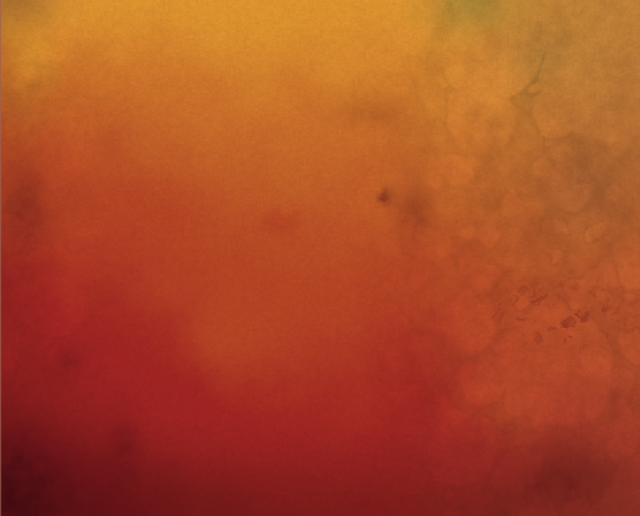
This background is drawn by a WebGL 1 fragment shader. Its source:

```glsl
precision highp float;
// Warm watercolour backdrop: a vertical ramp from wine red to amber, bent by
// gradient noise, then layered with mottled stains, ragged wet blooms with
// broken dried rims, scattered specks and a fine paper grain.
uniform vec2 u_resolution;

const float ASPECT = 1.243;

vec2 hash2(vec2 p) {
  vec2 k = vec2(dot(p, vec2(127.1, 311.7)), dot(p, vec2(269.5, 183.3)));
  return fract(sin(k) * 43758.55);
}

float gradientNoise(vec2 p) {
  vec2 i = floor(p), f = fract(p);
  vec2 u = f * f * f * (f * (f * 6.0 - 15.0) + 10.0);
  vec2 e = vec2(0.0, 1.0);
  float a = dot(hash2(i) * 2.0 - 1.0, f);
  float b = dot(hash2(i + e.yx) * 2.0 - 1.0, f - e.yx);
  float c = dot(hash2(i + e) * 2.0 - 1.0, f - e);
  float d = dot(hash2(i + 1.0) * 2.0 - 1.0, f - 1.0);
  return mix(mix(a, b, u.x), mix(c, d, u.x), u.y);
}

float fbm(vec2 p) {
  float sum = 0.0, amp = 0.6;
  for (int i = 0; i < 5; i++) {
    sum += amp * gradientNoise(p);
    p = mat2(1.6, 1.2, -1.2, 1.6) * p + 7.3;
    amp *= 0.5;
  }
  return sum;
}

// Soft elliptical spot; centre and size are fractions of the canvas.
float stain(vec2 uv, vec2 centre, vec2 size) {
  vec2 q = (uv - centre) / size;
  return exp(-dot(q, q));
}

// Signed distance to the nearest of many scattered drops, in cell units.
float drops(vec2 p, float radius) {
  vec2 cell = floor(p);
  float d = 2.0;
  for (int y = -1; y <= 1; y++) {
    for (int x = -1; x <= 1; x++) {
      vec2 id = cell + vec2(x, y);
      d = min(d, length(id + hash2(id) - p) - radius * hash2(id + 19.7).x);
    }
  }
  return d;
}

// Ramp from wine red (0) to amber (1).
vec3 heatColour(float h) {
  vec3 c = mix(vec3(0.46, 0.08, 0.10), vec3(0.62, 0.14, 0.13), smoothstep(-0.22, 0.18, h));
  c = mix(c, vec3(0.70, 0.26, 0.14), smoothstep(0.18, 0.48, h));
  c = mix(c, vec3(0.77, 0.41, 0.16), smoothstep(0.45, 0.76, h));
  return mix(c, vec3(0.86, 0.57, 0.18), smoothstep(0.70, 1.0, h));
}

void main() {
  vec2 uv = gl_FragCoord.xy / u_resolution;
  vec2 p = uv * vec2(ASPECT, 1.0);
  float cloud = fbm(p * 3.5 + 2.0);
  float detail = fbm(p * 11.0 + 40.0);
  float mottle = fbm(p * 32.0 + 9.0);
  vec2 w = uv + 0.04 * vec2(cloud, fbm(p * 4.0 + 15.0)) + 0.03 * vec2(detail, mottle);
  float right = smoothstep(0.55, 1.0, uv.x);

  // Heat: cooler on the left, warmer low on the right, with local washes
  float heat = 0.1 + 0.9 * uv.y + 0.07 * cloud + 0.07 * detail + 0.02 * mottle;
  heat -= 0.30 * exp(-uv.x * uv.x / 0.1) * (1.0 - uv.y * uv.y * uv.y);
  heat += 0.05 * right * (1.0 - uv.y);
  heat += 0.12 * stain(w, vec2(0.37, 0.34), vec2(0.08, 0.10));
  heat += 0.09 * stain(w, vec2(0.79, 0.20), vec2(0.05, 0.07));
  heat += 0.12 * stain(w, vec2(0.05, 0.87), vec2(0.04, 0.07));
  heat -= 0.09 * stain(w, vec2(0.64, 0.33), vec2(0.07, 0.17));
  heat -= 0.10 * stain(w, vec2(0.436, 0.57), vec2(0.025, 0.025));
  vec3 col = heatColour(heat);

  // Ragged blooms of two sizes, strongest along both sides
  float sides = max(smoothstep(0.5, 0.8, uv.x), 0.6 * smoothstep(0.25, 0.02, uv.x));
  vec2 bent = p + 0.07 * vec2(cloud, detail);
  float lobe = min(drops(bent * 5.0 + 3.0, 0.7), drops(bent * 13.0, 0.55) * 0.4) + 0.16 * detail;
  float fill = smoothstep(0.03, -0.05, lobe);
  float rim = exp(-lobe * lobe * 2500.0) * smoothstep(-0.1, 0.3, cloud + detail);

  // Dull olive and brown washes toward the upper right and top left
  col = mix(col, vec3(0.62, 0.41, 0.22), right * (0.25 + 0.35 * smoothstep(0.4, 0.9, uv.y)));
  col = mix(col, vec3(0.55, 0.48, 0.21), 0.6 * stain(w, vec2(0.74, 1.0), vec2(0.07, 0.06)));
  float olive = stain(w, vec2(0.84, 0.89), vec2(0.07, 0.07)) * (0.75 - 0.4 * fill);
  col = mix(col, vec3(0.52, 0.40, 0.21), olive);
  col = mix(col, vec3(0.56, 0.31, 0.18), 0.5 * stain(w, vec2(0.91, 0.64), vec2(0.06, 0.09)));
  col = mix(col, vec3(0.62, 0.40, 0.20), 0.6 * stain(w, vec2(0.02, 1.0), vec2(0.08, 0.05)));
  col = mix(col, vec3(0.82, 0.51, 0.20), 0.6 * stain(w, vec2(0.77, 0.83), vec2(0.06, 0.08)));
  col *= 1.0 + sides * (0.06 * fill - 0.03 - 0.05 * rim + 0.14 * detail + 0.10 * mottle);

  // Dark red stains and mottled specks
  float dark = 0.28 * stain(w, vec2(0.65, 0.59), vec2(0.03, 0.06));
  dark += 0.35 * stain(w, vec2(0.60, 0.62), vec2(0.013, 0.014));
  dark += 0.16 * stain(w, vec2(0.58, 0.78), vec2(0.06, 0.03));
  dark += 0.25 * stain(w, vec2(0.04, 0.60), vec2(0.03, 0.07));
  dark += 0.30 * stain(w, vec2(0.11, 0.30), vec2(0.025, 0.035));
  dark += 0.28 * stain(w, vec2(0.19, 0.13), vec2(0.025, 0.05));
  dark += 0.60 * stain(w, vec2(0.02, 0.06), vec2(0.10, 0.13));
  dark += 0.28 * stain(w, vec2(0.87, 0.08), vec2(0.08, 0.06));
  float speck = smoothstep(0.1, -0.15, drops(p * 38.0 + 3.0 * detail + mottle, 0.4));
  dark += 0.30 * speck * stain(w, vec2(0.88, 0.39), vec2(0.10, 0.07));
  dark *= 0.9 + 1.0 * detail + 1.4 * mottle;
  col = mix(col, vec3(0.30, 0.05, 0.08), clamp(dark, 0.0, 0.8));

  // Edge shading, paper grain and the pale strip at the left border
  col *= 1.0 - 0.18 * smoothstep(0.2, 0.0, uv.y) - 0.08 * smoothstep(0.12, 0.0, uv.x);
  col *= 1.0 + 0.06 * gradientNoise(p * 190.0) + 0.04 * gradientNoise(p * 75.0);
  col = mix(col, vec3(0.62, 0.38, 0.32), 0.7 * smoothstep(0.003, 0.001, uv.x));
  gl_FragColor = vec4(clamp(col, 0.0, 1.0), 1.0);
}
```
